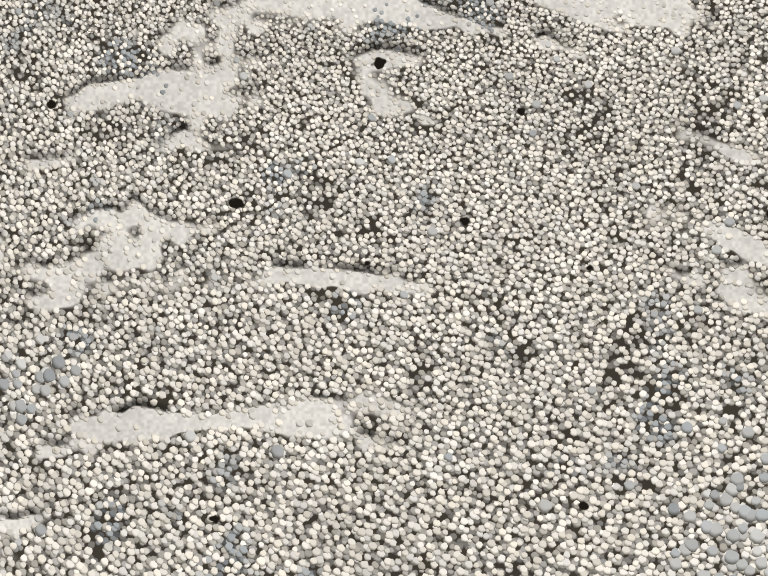
Reproduce this texture procedurally as a WebGL 2 fragment shader.

```glsl
#version 300 es
precision highp float;

uniform vec2 u_resolution;
out vec4 fragColor;

const vec2 VANISH = vec2(0.667, 2.35);    // point toward which grains shrink
const float GRAIN_SIZE = 0.0060;          // grain spacing per unit of distance
const float PEBBLE_SCALE = 0.62;
const float JITTER = 0.9;
const float ROUGHNESS = 0.30;
const vec2 RADIUS_RANGE = vec2(0.42, 0.64);
const vec3 LIGHT = vec3(0.30, 0.55, 0.78);
const vec3 SAND = vec3(0.87, 0.855, 0.825);
const vec3 GRAIN_LIT = vec3(0.955, 0.935, 0.905);
const vec3 GRAIN_SHADE = vec3(0.47, 0.45, 0.41);
const vec3 GAP = vec3(0.25, 0.23, 0.20);
const vec3 HOLE = vec3(0.12, 0.105, 0.085);
const vec3 SLATE_TINT = vec3(0.74, 0.77, 0.80);
const vec3 YELLOW_TINT = vec3(1.0, 0.985, 0.95);
const float LOW_LIGHT = 0.52;             // light reaching the lowest grains
const float MIDDLE_LIGHT = 0.76;
const float HOLE_SPACING = 0.24;
const vec2 HEAP_RIGHT = vec2(1.33, 0.07);
const vec2 HEAP_LEFT = vec2(0.03, 0.34);

struct Grain { vec3 color; float cover; };

vec2 hash2(vec2 p) {
    vec3 h = fract(p.xyx * vec3(0.1031, 0.1030, 0.0973));
    h += dot(h, h.yzx + 33.33);
    return fract((h.xx + h.yz) * h.zy);
}

float noise(vec2 p) {
    vec2 i = floor(p), f = fract(p);
    f = f * f * (3.0 - 2.0 * f);
    float low = mix(hash2(i).x, hash2(i + vec2(1, 0)).x, f.x);
    float high = mix(hash2(i + vec2(0, 1)).x, hash2(i + vec2(1, 1)).x, f.x);
    return mix(low, high, f.y);
}

float fbm(vec2 p) {
    p = mat2(0.8, 0.6, -0.6, 0.8) * p;
    return 0.62 * noise(p) + 0.38 * noise(p * 2.3 + 19.7);
}

// Conformal perspective between the canvas and the grain lattice
vec2 toGround(vec2 p) {
    vec2 d = vec2(p.x - VANISH.x, VANISH.y - p.y);
    return vec2(atan(d.x, d.y), -log(length(d))) / GRAIN_SIZE;
}

vec2 toCanvas(vec2 q) {
    float angle = q.x * GRAIN_SIZE;
    return VANISH + exp(-q.y * GRAIN_SIZE) * vec2(sin(angle), -cos(angle));
}

// Bare, curved strips swept nearly free of grains
float track(vec2 p) {
    float bent = p.y - 0.2 * p.x + 0.25 * p.x * p.x;
    vec2 along = vec2(p.x * 2.8, bent * 12.0) + 4.3;
    float field = 0.62 * noise(along) + 0.38 * noise(along * 2.3 + 19.7);
    return smoothstep(0.66, 0.80, field + 0.16 * (noise(p * 38.0) - 0.5));
}

float heap(vec2 p) {
    float right = smoothstep(0.20, 0.05, length((p - HEAP_RIGHT) * vec2(1.0, 0.8)));
    float left = smoothstep(0.09, 0.02, length(p - HEAP_LEFT));
    return max(right, left);
}

float presence(vec2 p, bool pebbles) {
    if (pebbles) return 0.75 * heap(p) + 0.008;
    float hollow = smoothstep(0.36, 0.18, fbm(p * 15.0 + 7.1));
    return (0.95 - 0.45 * hollow) * (1.0 - 0.93 * track(p));
}

// Topmost lit, rough sphere of one jittered layer
Grain grainLayer(vec2 q, float scale, float turn, float pixel, bool pebbles) {
    mat2 spin = mat2(cos(turn), sin(turn), -sin(turn), cos(turn));
    vec2 lattice = spin * q * scale, base = floor(lattice);
    Grain grain = Grain(vec3(0.0), 0.0);
    float top = -1.0, seed = floor(turn * 97.0);
    for (int j = -1; j <= 1; j++)
    for (int i = -1; i <= 1; i++) {
        vec2 cell = base + vec2(i, j);
        vec2 place = hash2(cell + seed), kind = hash2(cell + seed + 71.7);
        vec2 center = cell + 0.5 + (place - 0.5) * JITTER;
        float radius = mix(RADIUS_RANGE.x, RADIUS_RANGE.y, kind.x);
        vec2 offset = (lattice - center) / radius;
        float bump = noise(offset * 2.2 + place * 50.0);
        float d = length(offset) + ROUGHNESS * (bump - 0.4);
        if (d >= 1.0) continue;
        float z = sqrt(1.0 - d * max(d, 0.0));
        float height = z * radius + 0.3 * place.x;
        vec2 spot = toCanvas(center * spin / scale);
        if (height < top || kind.y > presence(spot, pebbles)) continue;
        top = height;
        float lit = smoothstep(-0.25, 0.68, dot(vec3(offset * spin, z), LIGHT));
        float slate = smoothstep(0.66, 0.82, fbm(spot * 9.0 + 31.0));
        slate = pebbles ? 0.3 + 0.7 * place.x : slate * step(place.y, 0.55);
        vec3 tint = mix(mix(vec3(1.0), YELLOW_TINT, place.x), SLATE_TINT, slate);
        grain.color = mix(GRAIN_SHADE, GRAIN_LIT, lit) * tint * (0.90 + 0.15 * place.y);
        grain.cover = smoothstep(1.0, 1.0 - pixel * scale / radius, d);
    }
    return grain;
}

// Scattered burrow openings
float burrow(vec2 p) {
    vec2 cell = floor(p / HOLE_SPACING), place = hash2(cell + 5.5);
    vec2 d = p - (cell + 0.2 + 0.6 * place) * HOLE_SPACING;
    float radius = 0.005 + 0.006 * place.y;
    float edge = length(d * vec2(0.85, 1.1)) + 0.006 * (noise(p * 160.0) - 0.5);
    return step(hash2(cell + 43.0).x, 0.45) * smoothstep(radius + 0.002, radius - 0.002, edge);
}

vec3 beach(vec2 p) {
    vec2 q = toGround(p);
    float pixel = 1.0 / (u_resolution.y * GRAIN_SIZE * length(p - VANISH));
    float bare = smoothstep(0.0, 0.6, track(p));
    vec3 color = mix(GAP, SAND * (0.92 + 0.14 * noise(p * 190.0)), bare);
    Grain low = grainLayer(q, 1.0, 0.35, pixel, false);
    color = mix(color, low.color * mix(LOW_LIGHT, 0.9, bare), low.cover);
    Grain middle = grainLayer(q, 1.0, 1.05, pixel, false);
    color = mix(color, middle.color * mix(MIDDLE_LIGHT, 0.95, bare), middle.cover);
    Grain upper = grainLayer(q, 1.0, 2.0, pixel, false);
    color = mix(color, upper.color, upper.cover);
    Grain pebble = grainLayer(q, PEBBLE_SCALE, 2.7, pixel, true);
    color = mix(color, pebble.color * 0.95, pebble.cover);

    // Shaded banks, broad mottling and burrows
    float bank = track(p - vec2(0.0, 0.014)) * (1.0 - bare);
    color *= 1.0 - 0.5 * bank * smoothstep(0.3, 0.7, noise(p * 18.0));
    color *= 0.94 + 0.12 * fbm(p * 15.0 + 2.0);
    return mix(color, HOLE, burrow(p));
}

void main() {
    vec3 sum = vec3(0.0);
    for (int s = 0; s < 4; s++) {
        vec2 shift = vec2(s % 2, s / 2) * 0.5 - 0.25;
        sum += beach((gl_FragCoord.xy + shift) / u_resolution.y);
    }
    fragColor = vec4(sum / 4.0, 1.0);
}
```
